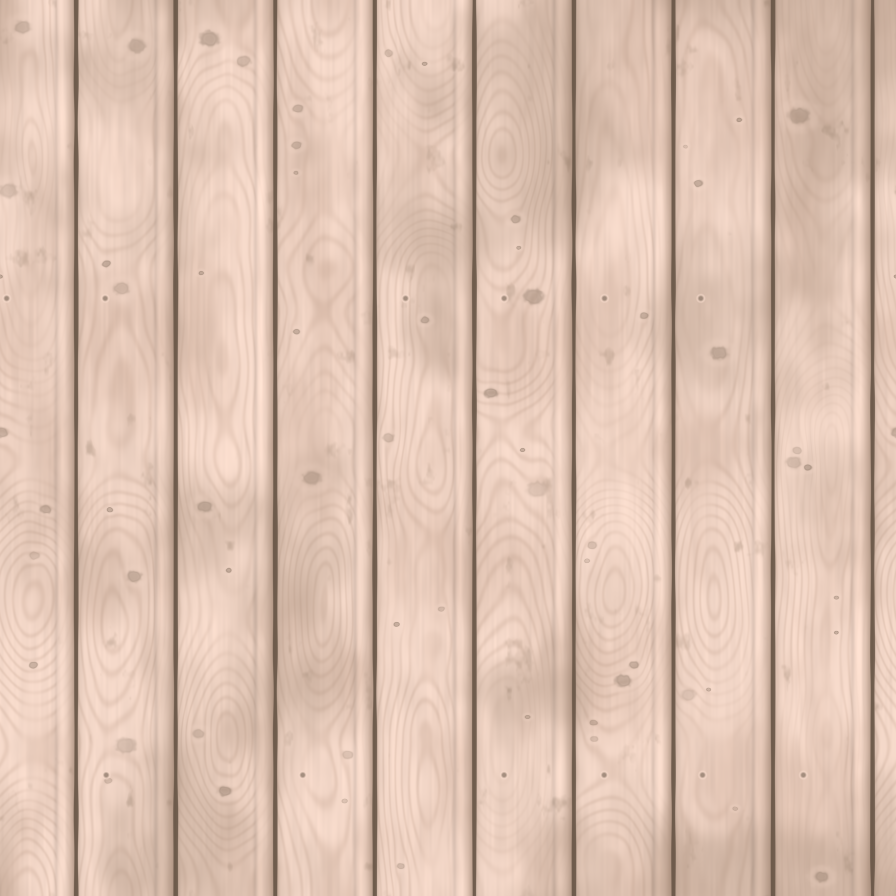
Give the GLSL for this texture, as a WebGL 1 fragment shader.

```glsl
precision highp float;
uniform vec2 u_resolution;

#define BOARDS 9.0
#define SEAM_OFFSET 0.765
#define SEAM_WIDTH 0.017
#define BEAD_START 0.815
#define RING_COUNT 17.0
#define RING_STRENGTH 0.20
#define KNOTS 7
#define LIGHT_WOOD vec3(0.960, 0.850, 0.790)
#define BASE_WOOD vec3(0.885, 0.770, 0.705)
#define GRAIN_BROWN vec3(0.700, 0.570, 0.490)
#define STAIN_GREY vec3(0.640, 0.545, 0.470)
#define SEAM_DARK vec3(0.400, 0.330, 0.270)

float hash(vec2 p) {
  vec3 q = fract(p.xyx * 0.1031);
  q += dot(q, q.yzx + 33.33);
  return fract((q.x + q.y) * q.z);
}

// Value noise that wraps after a whole number of cells
float noise(vec2 p, vec2 period) {
  vec2 cell = floor(p);
  vec2 t = p - cell;
  t = t * t * (3.0 - 2.0 * t);
  vec2 a = mod(cell, period);
  vec2 b = mod(cell + 1.0, period);
  return mix(mix(hash(a), hash(vec2(b.x, a.y)), t.x),
             mix(hash(vec2(a.x, b.y)), hash(b), t.x), t.y);
}

float tiled(vec2 uv, vec2 cells) {
  return noise(uv * cells, cells);
}

float fbm(vec2 uv, vec2 cells) {
  float sum = 0.0;
  float weight = 0.53;
  for (int i = 0; i < 4; i++) {
    sum += weight * tiled(uv, cells);
    cells *= 2.0;
    weight *= 0.5;
  }
  return sum;
}

// Noise along one board, independent of its neighbours
float along(float y, float cells, float seed) {
  return noise(vec2(seed, y * cells), vec2(512.0, cells));
}

// Offset from a point on the board, in board widths, wrapped vertically
vec2 offsetFrom(vec2 point, float x, float y) {
  return vec2(x - point.x, (fract(y - point.y + 0.5) - 0.5) * BOARDS);
}

void main() {
  vec2 uv = gl_FragCoord.xy / u_resolution;
  float pixel = BOARDS / u_resolution.x;
  float across = uv.x * BOARDS - SEAM_OFFSET;
  float id = mod(floor(across), BOARDS);
  float x = fract(across);
  float y = uv.y;

  // Knots darken the wood and push the grain aside
  float knot = 0.0;
  float halo = 0.0;
  float bend = 0.0;
  for (int i = 0; i < KNOTS; i++) {
    vec2 key = vec2(id + 11.0, float(i) * 5.0 + 3.0);
    float pick = hash(key + 71.0);
    float size = mix(0.018, 0.075, pick * pick);
    vec2 center = vec2(mix(0.12, 0.76, hash(key)), hash(key + 29.0));
    vec2 q = offsetFrom(center, x, y);
    float d = length(q * vec2(0.85, 1.1)) / size;
    d += 0.35 * (tiled(uv, vec2(270.0)) - 0.5);
    float core = 1.0 - smoothstep(0.35, 1.0 + pixel / size, d);
    float rim = exp(-pow((d - 0.95) * 3.5, 2.0));
    knot = max(knot, (0.5 * core + 0.45 * rim) * mix(0.45, 1.0, hash(key + 47.0)));
    halo += exp(-pow((d - 1.9) * 1.3, 2.0));
    bend -= 0.8 * q.x * exp(-dot(q * vec2(1.0, 0.45), q * vec2(1.0, 0.45)) / (7.0 * size * size));
  }

  // Growth rings cut lengthwise: straight at the sides, arched in the middle
  float heart = mix(0.3, 0.65, hash(vec2(id, 91.0))) + 0.12 * (along(y, 5.0, id + 20.0) - 0.5);
  float depth = 0.75 * along(y, 6.0, id + 40.0) + 0.12 * along(y, 17.0, id + 60.0);
  float radius = length(vec2(x + bend - heart, depth));
  radius += 0.05 * (tiled(uv, vec2(36.0, 14.0)) - 0.5);
  float ring = pow(0.5 + 0.5 * cos(6.2832 * RING_COUNT * radius), 3.0);
  float ringFade = smoothstep(0.25, 0.7, tiled(uv, vec2(27.0, 6.0)));
  float fibre = tiled(uv, vec2(360.0, 14.0)) * 0.6 + tiled(uv, vec2(180.0, 30.0)) * 0.4;

  // Bleached wood with mottling and a tone for each board
  float mottle = fbm(uv, vec2(18.0, 8.0));
  vec3 color = mix(BASE_WOOD, LIGHT_WOOD, smoothstep(0.2, 0.72, mottle));
  color *= 0.985 + 0.03 * hash(vec2(id, 7.0));
  color *= 0.97 + 0.06 * fibre;
  float flatFace = 1.0 - smoothstep(BEAD_START - 0.03, BEAD_START, x);
  color = mix(color, GRAIN_BROWN, RING_STRENGTH * ring * mix(0.35, 1.0, ringFade) * mix(0.25, 1.0, flatFace));

  // Weather stains and short scuffs
  float stain = smoothstep(0.52, 0.82, fbm(uv + 0.37, vec2(7.0, 5.0)));
  float scuff = smoothstep(0.72, 0.92, fbm(uv + 0.61, vec2(45.0, 28.0)));
  color = mix(color, STAIN_GREY, 0.38 * stain + 0.4 * scuff);
  color = mix(color, LIGHT_WOOD, 0.22 * min(halo, 1.0));
  color = mix(color, STAIN_GREY * 0.86, knot * 0.85);

  // Two rows of small nail heads with pale rims
  for (int i = 0; i < 2; i++) {
    float row = float(i);
    vec2 place = vec2(0.29 + 0.05 * (hash(vec2(id, row + 3.0)) - 0.5), 0.135 + 0.532 * row);
    float d = length(offsetFrom(place, x, y));
    float shown = step(0.25, hash(vec2(id + 5.0, row + 13.0)));
    color = mix(color, LIGHT_WOOD, 0.6 * shown * (1.0 - smoothstep(0.035, 0.055, d)));
    color = mix(color, STAIN_GREY * 0.8, 0.7 * shown * (1.0 - smoothstep(0.012, 0.028 + pixel, d)));
  }

  // Rounded bead beside each seam
  float crease = exp(-pow((x - BEAD_START + 0.015) / 0.022, 2.0));
  float crest = exp(-pow((x - BEAD_START - 0.045) / 0.035, 2.0));
  color *= 1.0 - 0.075 * crease + 0.035 * crest;
  color = mix(color, GRAIN_BROWN, 0.45 * smoothstep(BEAD_START + 0.06, 1.0, x));

  // Dark seam with uneven grime and soft shade on both sides
  float s = x > 0.5 ? x - 1.0 : x;
  float grime = tiled(uv, vec2(9.0, 22.0));
  float width = SEAM_WIDTH * mix(0.7, 1.35, grime);
  float shade = s < 0.0 ? exp(s / 0.045) : exp(-s / 0.028);
  color = mix(color, STAIN_GREY * 0.85, 0.6 * shade);
  color = mix(color, SEAM_DARK, 0.88 * (1.0 - smoothstep(width - 0.5 * pixel, width + pixel, abs(s))));

  gl_FragColor = vec4(clamp(color, 0.0, 1.0), 1.0);
}
```
